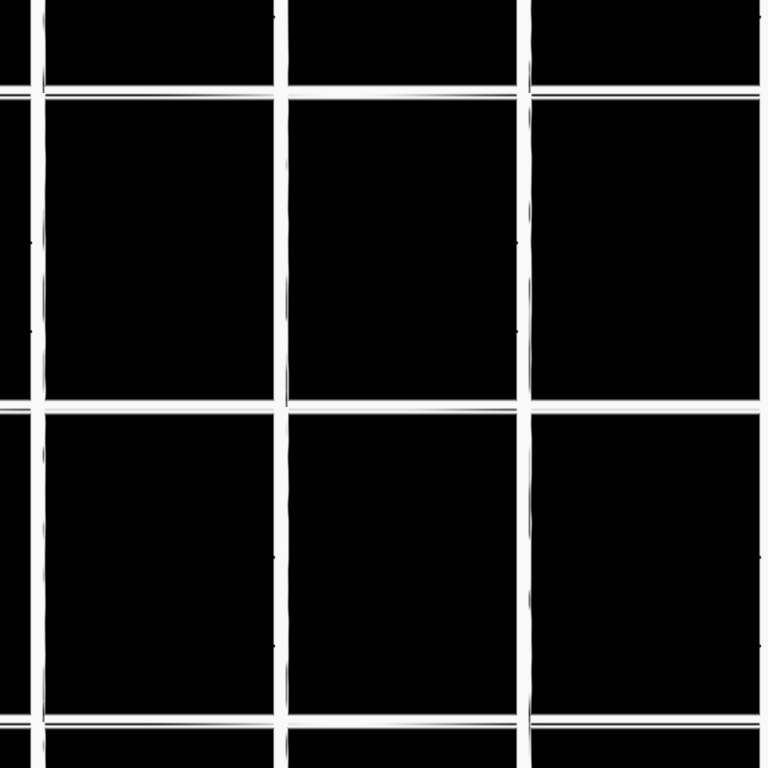
A WebGL 2 fragment shader for this pattern:

```glsl
#version 300 es
precision highp float;

#define PITCH vec2(0.3164, 0.4095)
#define ORIGIN vec2(0.0495, 0.0605)
#define HALF_WIDTH vec2(0.0096, 0.0090)
#define EDGE_SOFTNESS vec2(0.0017, 0.0026)
#define LINE_TONE 0.975
#define CRACK_OFFSET 0.0035
#define CRACK_HALF_WIDTH 0.0014
#define SLIVER_OFFSET 0.0072
#define SLIVER_HALF_WIDTH 0.0010
#define NICK_RADIUS 0.0022
#define ROUGHNESS 0.0012

uniform vec2 u_resolution;
out vec4 fragColor;

float hash(vec2 p) {
    return fract(sin(dot(p, vec2(127.1, 311.7))) * 43758.5453);
}

// Smooth noise along one line, seeded by its index
float lineNoise(float t, float seed) {
    float i = floor(t);
    float f = fract(t);
    return mix(hash(vec2(i, seed)), hash(vec2(i + 1.0, seed)), f * f * (3.0 - 2.0 * f));
}

float band(float d, float halfWidth, float softness) {
    return 1.0 - smoothstep(halfWidth - softness, halfWidth + softness, abs(d));
}

float isOdd(float n) {
    return step(0.5, mod(n, 2.0));
}

// Hairline split: long on even rows, a short wedge on odd rows
float crackStrength(float along, float row) {
    float longCrack = smoothstep(0.05, 0.85, abs(along - 1.25));
    float wedge = smoothstep(0.5, 1.0, fract(along)) * isOdd(floor(along));
    return mix(0.9 * longCrack, 0.12 + 0.55 * wedge, isOdd(row));
}

// Dark slivers along the right side, strongest just above alternate crossings
float sliverStrength(vec2 grid, float column) {
    float rise = fract(grid.y);
    float patches = smoothstep(0.52, 0.9, lineNoise(grid.y * 13.0, column + 3.0));
    float atCrossing = (1.0 - smoothstep(0.02, 0.10, rise))
                     * (1.0 - isOdd(column + floor(grid.y)));
    return max(0.65 * patches, 0.85 * atCrossing);
}

// Two small bites in the left side of alternate cells
float nicks(vec2 grid, float column, float across) {
    float bite = 0.0;
    for (int i = 0; i < 2; i++) {
        float rise = 0.24 + 0.282 * float(i);
        vec2 offset = vec2(across + HALF_WIDTH.x, (fract(grid.y) - rise) * PITCH.y);
        bite = max(bite, 1.0 - smoothstep(0.4, 1.4, length(offset) / NICK_RADIUS));
    }
    return bite * isOdd(column + floor(grid.y));
}

void main() {
    vec2 uv = gl_FragCoord.xy / u_resolution;
    vec2 grid = (uv - ORIGIN) / PITCH;
    vec2 nearest = floor(grid + 0.5);
    vec2 across = (grid - nearest) * PITCH;
    vec2 softness = max(EDGE_SOFTNESS, 0.7 / u_resolution);

    // Vertical bars with a slightly ragged right side
    float ragged = ROUGHNESS * (lineNoise(grid.y * 19.0, nearest.x) - 0.5) * step(0.0, across.x);
    float vertical = band(across.x, HALF_WIDTH.x + ragged, softness.x);
    float sliver = band(across.x - SLIVER_OFFSET, SLIVER_HALF_WIDTH, softness.x)
                 * sliverStrength(grid, nearest.x);
    float verticalTone = vertical * (1.0 - sliver) * (1.0 - 0.85 * nicks(grid, nearest.x, across.x));

    // Horizontal bars split by a crack that stops at the crossings
    float horizontal = band(across.y, HALF_WIDTH.y, softness.y);
    float crack = band(across.y + CRACK_OFFSET, CRACK_HALF_WIDTH, softness.x)
                * crackStrength(grid.x, nearest.y) * (1.0 - vertical);
    float horizontalTone = horizontal * (1.0 - crack) * (1.0 - 0.8 * sliver);

    float tone = LINE_TONE * max(verticalTone, horizontalTone);
    fragColor = vec4(vec3(tone), 1.0);
}
```
